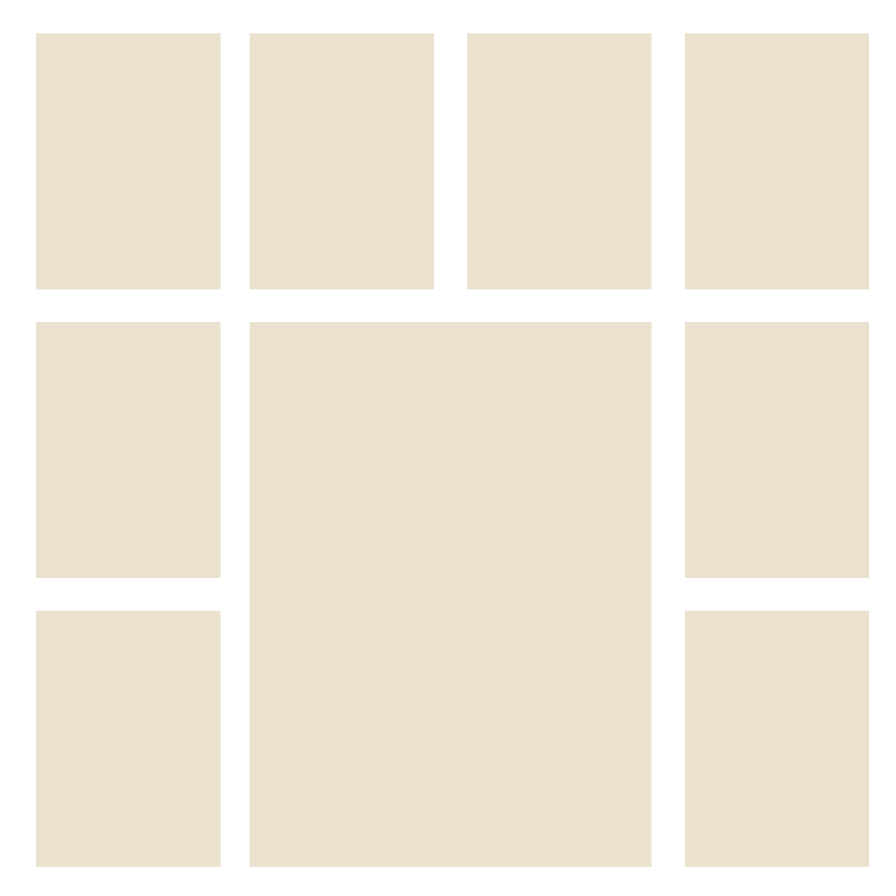
Give the GLSL for this pattern, as a WebGL 1 fragment shader.

```glsl
precision highp float;
// Cream panels on a white ground: four columns by three rows,
// with the inner lower cells merged into one large panel.
// Each panel is an antialiased box; loops place the small ones.
uniform vec2 u_resolution;

const vec3 WHITE = vec3(1.0);
const vec3 CREAM = vec3(0.918, 0.886, 0.808);
const vec2 PANEL_SIZE = vec2(0.2057, 0.2858);

// Left edge of each column, counted from the left
float columnLeft(float column) {
  return column < 0.5 ? 0.0404 : 0.2786 + (column - 1.0) * 0.24285;
}

// Lower edge of each row, counted from the bottom
float rowBottom(float row) {
  return 0.0326 + row * 0.3222;
}

// Coverage of a box given by its lower left and upper right corners
float boxMask(vec2 p, vec2 low, vec2 high, float pixel) {
  vec2 center = 0.5 * (low + high);
  vec2 d = abs(p - center) - 0.5 * (high - low);
  return 1.0 - smoothstep(-0.5 * pixel, 0.5 * pixel, max(d.x, d.y));
}

void main() {
  vec2 p = gl_FragCoord.xy / u_resolution;
  float pixel = 1.0 / min(u_resolution.x, u_resolution.y);

  // Large panel spans the two inner columns and two lower rows
  vec2 largeLow = vec2(columnLeft(1.0), rowBottom(0.0));
  vec2 largeHigh = vec2(columnLeft(2.0), rowBottom(1.0)) + PANEL_SIZE;
  float panels = boxMask(p, largeLow, largeHigh, pixel);

  // Small panels fill the top row and the outer columns
  for (int row = 0; row < 3; row++) {
    for (int column = 0; column < 4; column++) {
      bool outer = column == 0 || column == 3;
      if (row == 2 || outer) {
        vec2 low = vec2(columnLeft(float(column)), rowBottom(float(row)));
        panels = max(panels, boxMask(p, low, low + PANEL_SIZE, pixel));
      }
    }
  }

  gl_FragColor = vec4(mix(WHITE, CREAM, panels), 1.0);
}
```
